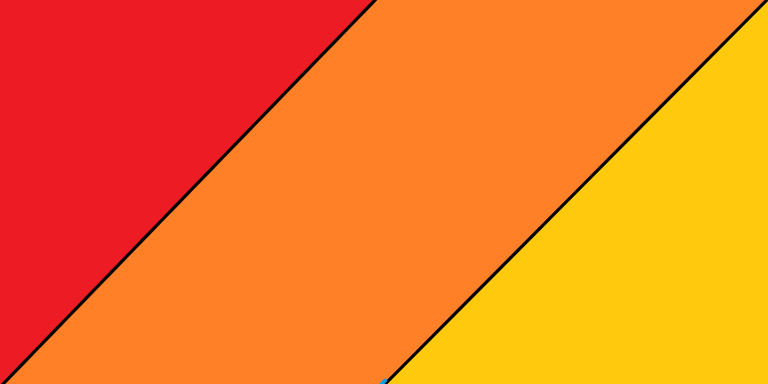
Reproduce this background procedurally as a Shadertoy shader.

```glsl
#define RED vec3(0.93, 0.11, 0.14)
#define ORANGE vec3(1.00, 0.50, 0.15)
#define YELLOW vec3(1.00, 0.79, 0.05)
#define INK vec3(0.01, 0.00, 0.00)
#define BLUE vec3(0.00, 0.63, 0.91)
#define LEFT_EDGE vec2(0.008, 0.977)   // x at the bottom, x at the top
#define RIGHT_EDGE vec2(1.003, 1.997)
#define INK_HALF_WIDTH 0.0042

// Signed distance to a slanted edge, positive on its right side
float edgeDistance(vec2 p, vec2 edge) {
    float slope = edge.y - edge.x;
    return (p.x - edge.x - slope * p.y) / sqrt(1.0 + slope * slope);
}

float segmentDistance(vec2 p, vec2 a, vec2 b) {
    vec2 ab = b - a;
    return length(p - a - ab * clamp(dot(p - a, ab) / dot(ab, ab), 0.0, 1.0));
}

// Antialiased coverage of the region where d is negative
float coverage(float d, float pixel) {
    return clamp(0.5 - d / pixel, 0.0, 1.0);
}

void mainImage(out vec4 fragColor, in vec2 fragCoord) {
    vec2 p = fragCoord / iResolution.xy * vec2(2.0, 1.0);
    float pixel = 1.0 / iResolution.y;
    float left = edgeDistance(p, LEFT_EDGE);
    float right = edgeDistance(p, RIGHT_EDGE);

    // Three flat bands
    vec3 color = mix(RED, ORANGE, coverage(-left, pixel));
    color = mix(color, YELLOW, coverage(-right, pixel));

    // Ink lines along both edges
    float ink = min(abs(left), abs(right)) - INK_HALF_WIDTH;
    color = mix(color, INK, coverage(ink, pixel));

    // Blue fleck at the foot of the right line
    float fleck = segmentDistance(p, vec2(0.994, 0.0), vec2(1.003, 0.009)) - 0.005;
    color = mix(color, BLUE, coverage(fleck, pixel));

    fragColor = vec4(color, 1.0);
}
```
